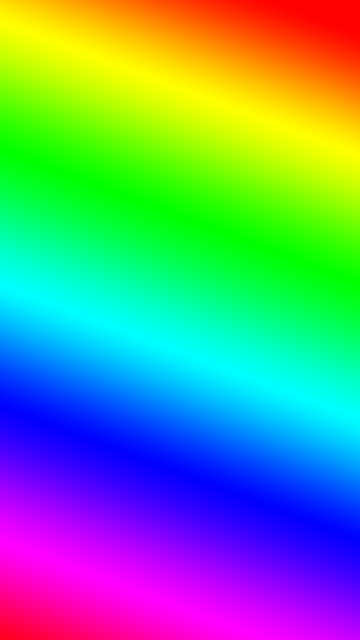
Write a Shadertoy shader that draws this background.

```glsl
// A tilted spectrum gradient, red through magenta, blue, green and yellow to red.

// Blends to the next colour once the position passes its start, slightly eased.
vec3 blendStop(vec3 colour, vec3 next, float start, float end, float position) {
    float t = clamp((position - start) / (end - start), 0.0, 1.0);
    return mix(colour, next, mix(t, smoothstep(0.0, 1.0, t), 0.4));
}

vec3 spectrum(float position) {
    vec3 colour = vec3(1, 0, 0);
    colour = blendStop(colour, vec3(1, 0, 1), 0.00, 0.15, position);
    colour = blendStop(colour, vec3(0, 0, 1), 0.15, 0.33, position);
    colour = blendStop(colour, vec3(0, 1, 1), 0.33, 0.49, position);
    colour = blendStop(colour, vec3(0, 1, 0), 0.49, 0.67, position);
    colour = blendStop(colour, vec3(1, 1, 0), 0.67, 0.84, position);
    return blendStop(colour, vec3(1, 0, 0), 0.84, 1.00, position);
}

void mainImage(out vec4 fragColor, in vec2 fragCoord) {
    vec2 uv = fragCoord / iResolution.xy;

    // Bands rise up the canvas and slope down to the right.
    float position = 0.019 + dot(uv, vec2(0.178, 0.849));
    fragColor = vec4(spectrum(position), 1.0);
}
```
